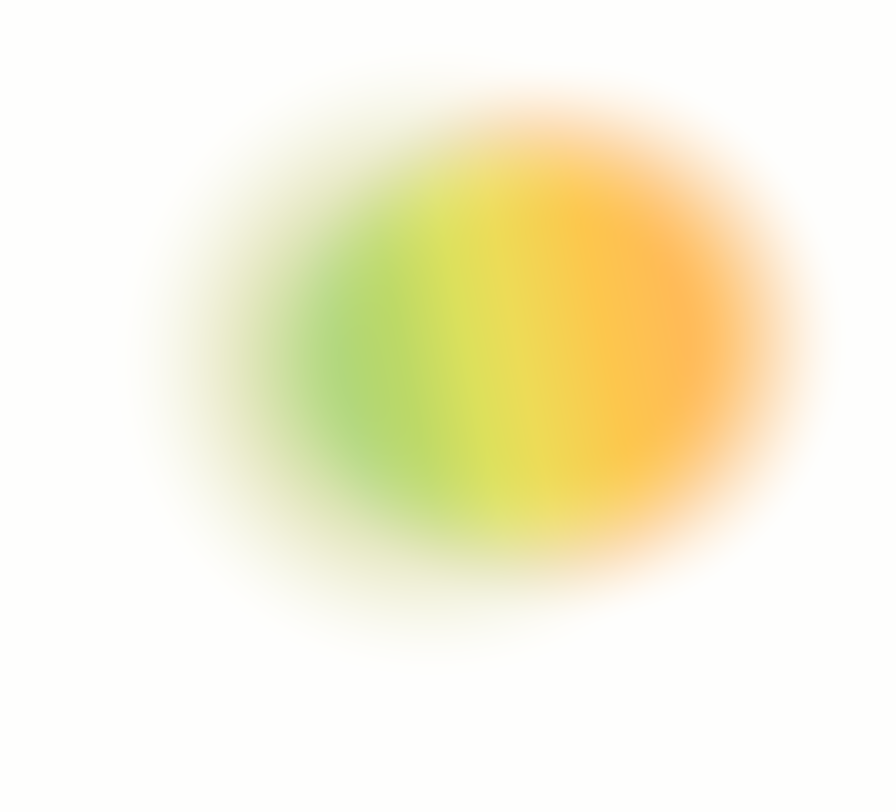
This background is drawn by a WebGL 1 fragment shader. Its source:

```glsl
precision highp float;
uniform vec2 u_resolution;

#define GREEN_CENTER vec2(-0.020, 0.057)
#define GREEN_FADE vec2(0.055, 0.400)
#define WARM_CENTER vec2(0.145, 0.079)
#define WARM_FADE vec2(0.136, 0.352)
#define TILT 0.2
#define PAPER vec3(0.998, 0.997, 0.992)
#define OLIVE vec3(0.80, 0.80, 0.49)
#define PEACH vec3(0.98, 0.70, 0.36)

// Soft disc: fade.x is the solid radius, fade.y the radius where it vanishes
float glow(vec2 p, vec2 center, vec2 fade) {
  return 1.0 - smoothstep(fade.x, fade.y, length(p - center));
}

float ramp(float from, float to, float t) {
  return clamp((t - from) / (to - from), 0.0, 1.0);
}

// Green through lime and yellow to orange
vec3 spectrum(float t) {
  vec3 color = vec3(0.68, 0.835, 0.46);
  color = mix(color, vec3(0.74, 0.85, 0.40), ramp(-0.135, -0.056, t));
  color = mix(color, vec3(0.86, 0.88, 0.36), ramp(-0.056, 0.023, t));
  color = mix(color, vec3(0.93, 0.86, 0.34), ramp(0.023, 0.088, t));
  color = mix(color, vec3(0.99, 0.78, 0.30), ramp(0.088, 0.195, t));
  return mix(color, vec3(1.00, 0.73, 0.34), ramp(0.195, 0.296, t));
}

void main() {
  vec2 p = (gl_FragCoord.xy - 0.5 * u_resolution) / u_resolution.y;

  // Union of the two blurred discs
  float green = glow(p, GREEN_CENTER, GREEN_FADE);
  float warm = glow(p, WARM_CENTER, WARM_FADE);
  float cover = 1.0 - (1.0 - green) * (1.0 - warm);

  // Saturated core with a muted rim
  float t = p.x + TILT * (p.y - 0.069);
  vec3 rim = mix(OLIVE, PEACH, smoothstep(-0.02, 0.20, t));
  vec3 color = mix(rim, spectrum(t), smoothstep(0.25, 0.95, cover));

  gl_FragColor = vec4(mix(PAPER, color, cover), 1.0);
}
```
